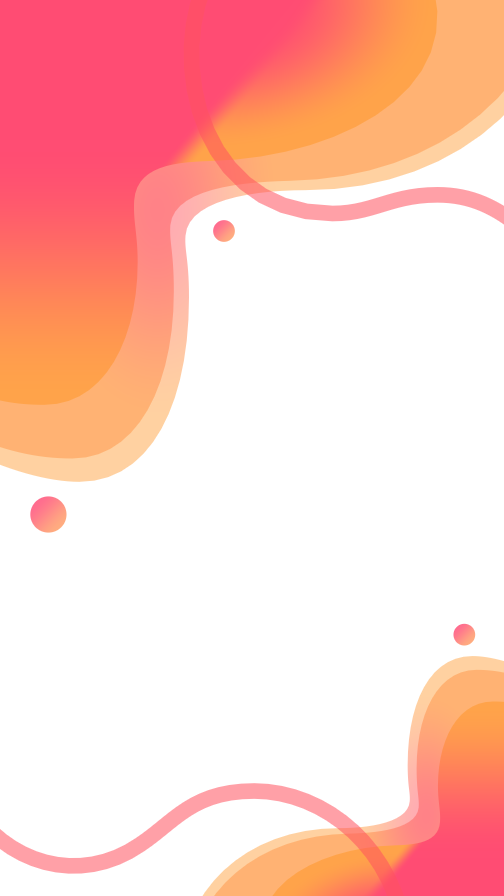
A Shadertoy shader for this background:

```glsl
vec2 bezier(vec2 a, vec2 b, vec2 c, vec2 d, float t) {
    vec2 m = mix(b, c, t);
    return mix(mix(mix(a, b, t), m, t), mix(m, mix(c, d, t), t), t);
}

// Extends a path: edge.x is the distance, edge.y flips at each crossing below p
void curve(vec2 p, vec2 a, vec2 b, vec2 c, vec2 d, inout vec2 edge) {
    vec2 u = a;
    for (int i = 1; i <= 14; i++) {
        vec2 v = bezier(a, b, c, d, float(i) / 14.0);
        vec2 s = v - u, r = p - u;
        edge.x = min(edge.x, length(r - s * clamp(dot(r, s) / dot(s, s), 0.0, 1.0)));
        if ((u.x <= p.x) != (v.x <= p.x) && r.y < s.y * r.x / s.x) edge.y = -edge.y;
        u = v;
    }
}

float cover(float dist, float pixel) {
    return clamp(0.5 - dist / pixel, 0.0, 1.0);
}

float paleEdge(vec2 p) {
    vec2 e = vec2(99.0, 1.0);
    curve(p, vec2(-0.2, 3.9), vec2(0.15, 4.06), vec2(0.46, 4.13), vec2(0.68, 4.13), e);
    curve(p, vec2(0.68, 4.13), vec2(1.3, 4.13), vec2(1.62, 3.45), vec2(1.62, 2.55), e);
    curve(p, vec2(1.62, 2.55), vec2(1.62, 2.22), vec2(1.58, 2.15), vec2(1.59, 2.02), e);
    curve(p, vec2(1.59, 2.02), vec2(1.61, 1.72), vec2(2.15, 1.63), vec2(2.62, 1.63), e);
    curve(p, vec2(2.62, 1.63), vec2(3.8, 1.63), vec2(4.7, 0.94), vec2(4.9, -0.1), e);
    return e.x * e.y;
}

float middleEdge(vec2 p) {
    vec2 e = vec2(99.0, 1.0);
    curve(p, vec2(-0.2, 3.76), vec2(0.1, 3.88), vec2(0.35, 3.93), vec2(0.62, 3.93), e);
    curve(p, vec2(0.62, 3.93), vec2(1.18, 3.93), vec2(1.49, 3.3), vec2(1.49, 2.5), e);
    curve(p, vec2(1.49, 2.5), vec2(1.49, 2.15), vec2(1.45, 2.08), vec2(1.46, 1.93), e);
    curve(p, vec2(1.46, 1.93), vec2(1.49, 1.62), vec2(2.05, 1.56), vec2(2.48, 1.55), e);
    curve(p, vec2(2.48, 1.55), vec2(3.6, 1.53), vec2(4.5, 0.95), vec2(4.8, -0.1), e);
    return e.x * e.y;
}

float innerEdge(vec2 p) {
    vec2 e = vec2(99.0, 1.0);
    curve(p, vec2(-0.2, 3.38), vec2(0.0, 3.44), vec2(0.15, 3.47), vec2(0.38, 3.47), e);
    curve(p, vec2(0.38, 3.47), vec2(0.9, 3.47), vec2(1.18, 2.9), vec2(1.18, 2.25), e);
    curve(p, vec2(1.18, 2.25), vec2(1.18, 2.0), vec2(1.14, 1.9), vec2(1.15, 1.72), e);
    curve(p, vec2(1.15, 1.72), vec2(1.17, 1.42), vec2(1.5, 1.39), vec2(1.8, 1.38), e);
    curve(p, vec2(1.8, 1.38), vec2(2.8, 1.36), vec2(3.95, 0.85), vec2(3.72, -0.1), e);
    return e.x * e.y;
}

// Three nested waves filling a corner
void paintCorner(inout vec3 color, vec2 p, float pixel) {
    float warm = smoothstep(0.0, 1.1, length((p - vec2(1.35, 1.8)) / vec2(1.0, 1.7)));
    vec3 pale = mix(vec3(1.0, 0.67, 0.7), vec3(1.0, 0.82, 0.63), warm);
    vec3 middle = mix(vec3(1.0, 0.51, 0.53), vec3(1.0, 0.7, 0.45), warm);

    // Pink core turning orange towards the tips of both lobes
    float lower = smoothstep(1.2, 3.45, p.y);
    float side = smoothstep(0.3, 1.0, length((p - vec2(1.75, 0.0)) / vec2(2.0, 1.3)));
    float sideMask = smoothstep(1.95, 2.17, dot(p, vec2(0.77, 0.63))) * smoothstep(1.2, 1.5, p.x);
    vec3 inner = mix(vec3(1.0, 0.3, 0.45), vec3(1.0, 0.64, 0.29), mix(lower, side, sideMask));

    color = mix(color, pale, cover(paleEdge(p), pixel));
    color = mix(color, middle, cover(middleEdge(p), pixel));
    color = mix(color, inner, cover(innerEdge(p), pixel));
}

float ribbons(vec2 p) {
    vec2 e = vec2(99.0, 1.0);
    curve(p, vec2(1.75, -0.12), vec2(1.45, 0.6), vec2(1.75, 1.83), vec2(2.85, 1.83), e);
    curve(p, vec2(2.85, 1.83), vec2(3.2, 1.83), vec2(3.35, 1.67), vec2(3.75, 1.67), e);
    curve(p, vec2(3.75, 1.67), vec2(4.0, 1.67), vec2(4.2, 1.75), vec2(4.4, 1.9), e);
    curve(p, vec2(-0.15, 7.05), vec2(0.2, 7.45), vec2(0.75, 7.55), vec2(1.2, 7.24), e);
    curve(p, vec2(1.2, 7.24), vec2(1.5, 7.04), vec2(1.65, 6.78), vec2(2.18, 6.78), e);
    curve(p, vec2(2.18, 6.78), vec2(2.7, 6.78), vec2(3.25, 7.15), vec2(3.43, 7.8), e);
    return e.x - 0.067;
}

void paintDot(inout vec3 color, vec2 p, float radius, float pixel) {
    float blend = smoothstep(-1.1, 1.1, (p.x + p.y) * 0.7 / radius);
    vec3 dotColor = mix(vec3(1.0, 0.42, 0.56), vec3(1.0, 0.68, 0.5), blend);
    color = mix(color, dotColor, cover(length(p) - radius, pixel));
}

void mainImage(out vec4 fragColor, in vec2 fragCoord) {
    // Canvas of 4.32 by 7.68 units, y pointing down
    vec2 size = vec2(4.32, 7.68);
    vec2 uv = fragCoord / iResolution.xy;
    vec2 p = vec2(uv.x, 1.0 - uv.y) * size;
    float pixel = size.y / iResolution.y;
    vec3 color = vec3(1.0);

    // The lower corner is a smaller copy turned by half a circle
    paintCorner(color, p, pixel);
    paintCorner(color, (size - p + vec2(0.13, 0.38)) / 0.59, pixel / 0.59);

    color = mix(color, vec3(1.0, 0.32, 0.37), 0.55 * cover(ribbons(p), pixel));

    paintDot(color, p - vec2(0.415, 4.41), 0.155, pixel);
    paintDot(color, p - vec2(1.92, 1.98), 0.093, pixel);
    paintDot(color, p - vec2(3.98, 5.44), 0.093, pixel);
    fragColor = vec4(color, 1.0);
}
```
